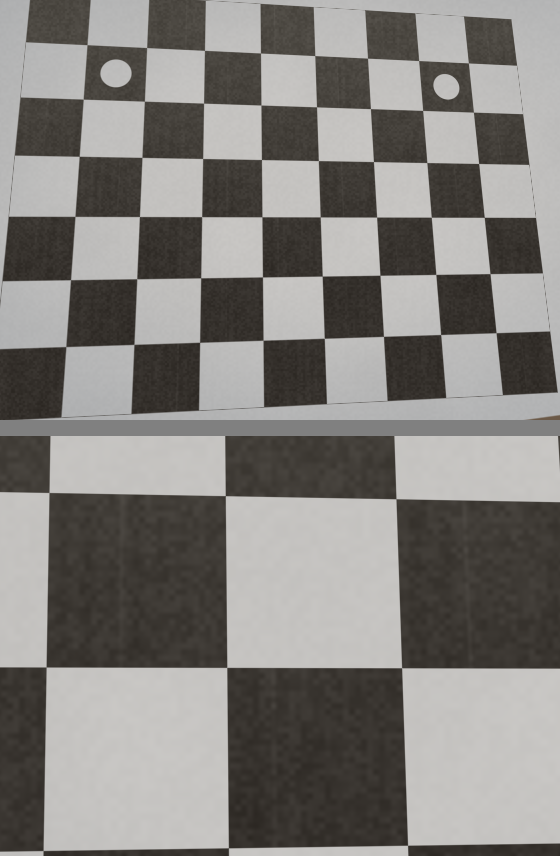
Top, the full canvas; bottom, a detail of the centre.
Give the GLSL for this pattern, as a Shadertoy shader.

```glsl
// A printed 9 x 7 checkerboard on softly lit paper, seen in perspective.
// A projective matrix maps the canvas to board cells; checker and disc
// distances give the ink mask, and value noise adds toner wear and paper grain.

const vec2 BOARD_SIZE = vec2(9.0, 7.0);
const float DISC_RADIUS = 0.258;
const float CELL_HEIGHT = 0.135;

float hash(vec2 p) {
    return fract(sin(dot(p, vec2(127.1, 311.7))) * 43758.5453);
}

float valueNoise(vec2 p) {
    vec2 i = floor(p), f = fract(p);
    f = f * f * (3.0 - 2.0 * f);
    float low = mix(hash(i), hash(i + vec2(1.0, 0.0)), f.x);
    float high = mix(hash(i + vec2(0.0, 1.0)), hash(i + 1.0), f.x);
    return mix(low, high, f.y);
}

float coverage(float dist, float blur) {
    return smoothstep(-blur, blur, dist);
}

// Canvas position (heights from the top left) to board cells.
vec2 toBoard(vec2 p) {
    mat3 boardToCanvas = mat3(
        0.14769, 0.00863, 0.01610,
        -0.01389, 0.12378, -0.02416,
        0.20833, 0.10764, 1.0);
    vec3 q = inverse(boardToCanvas) * vec3(p, 1.0);
    return q.xy / q.z + 1.0;
}

// Signed distance in cells, positive inside the dark squares.
float checker(vec2 cell) {
    vec2 id = floor(cell);
    vec2 border = 0.5 - abs(fract(cell) - 0.5);
    float edge = min(border.x, border.y);
    float side = mod(id.x + id.y, 2.0) < 0.5 ? 1.0 : -1.0;
    vec2 inside = min(cell, BOARD_SIZE - cell);
    return min(side * edge, min(inside.x, inside.y));
}

// Two marker discs, mirrored about the middle column.
float discs(vec2 cell) {
    vec2 mirrored = vec2(abs(cell.x - 4.5), cell.y);
    return DISC_RADIUS - length(mirrored - vec2(3.0, 1.5));
}

vec3 paperColor(vec2 p, vec2 uv) {
    float falloff = smoothstep(0.15, 0.75, length((uv - vec2(0.56, 0.56)) * vec2(0.85, 1.0)));
    vec3 color = mix(vec3(0.775, 0.768, 0.758), vec3(0.685, 0.69, 0.695), falloff);
    float mottle = valueNoise(p * 9.0) - 0.5;
    float grain = valueNoise(p * 170.0) - 0.5;
    return color + 0.018 * mottle + 0.016 * grain;
}

// Toner is paler toward the top, with grain and streaks along the columns.
vec3 inkColor(vec2 p, vec2 uv, vec2 cell) {
    vec3 color = mix(vec3(0.205, 0.188, 0.17), vec3(0.3, 0.285, 0.26), smoothstep(0.25, 1.0, uv.y));
    float streak = valueNoise(vec2(cell.x * 14.0, cell.y * 0.6)) - 0.5;
    float grain = valueNoise(p * 210.0) - 0.5;
    float patches = valueNoise(p * 22.0) - 0.5;
    float column = floor(cell.x);
    float lineAt = 0.25 + 0.5 * hash(vec2(column, 4.0));
    float scratch = 1.0 - smoothstep(0.0, 0.025, abs(fract(cell.x) - lineAt));
    scratch *= hash(floor(cell) + 8.0) * (0.4 + 0.6 * valueNoise(cell * vec2(1.0, 9.0)));
    return color + 0.022 * streak + 0.055 * grain + 0.018 * patches + 0.035 * scratch;
}

void mainImage(out vec4 fragColor, in vec2 fragCoord) {
    vec2 uv = fragCoord / iResolution.xy;
    vec2 p = vec2(fragCoord.x, iResolution.y - fragCoord.y) / iResolution.y;
    vec2 cell = toBoard(p);
    float pixel = 1.0 / iResolution.y;
    float blur = 0.8 * pixel / CELL_HEIGHT;

    // Dark squares with the discs left unprinted.
    float ink = coverage(min(checker(cell), -discs(cell)), blur);
    vec3 color = mix(paperColor(p, uv), inkColor(p, uv, cell), ink);

    // Sliver of table past the lower right paper edge.
    float table = coverage(p.y - 1.0 + 0.14 * (p.x - 1.25), pixel);
    color = mix(color, vec3(0.42, 0.35, 0.28), table);

    fragColor = vec4(color, 1.0);
}
```
